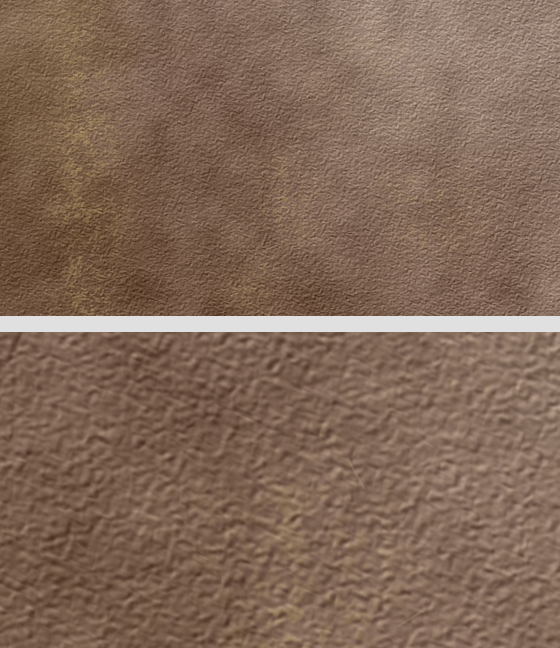
Top, the full canvas; bottom, a detail of the centre.
Write a Shadertoy shader that draws this texture.

```glsl
// Worn brown leather with a fine embossed grain, ochre rub marks and a soft sheen.

#define GRAIN_SCALE 165.0
#define GRAIN_DEPTH 0.225
#define RUB_STRENGTH 0.75
#define MOTTLE 0.13
#define SCRATCHES 7
#define DARK_BROWN vec3(0.425, 0.312, 0.236)
#define RED_BROWN vec3(0.488, 0.382, 0.322)
#define GREY_SHEEN vec3(0.605, 0.518, 0.465)
#define OLIVE vec3(0.500, 0.398, 0.285)
#define OCHRE vec3(0.640, 0.540, 0.350)

// Integer hash of a lattice point, from 0 to 1
float hash(vec2 cell) {
    uvec2 q = uvec2(ivec2(cell)) * uvec2(1597u, 3812u);
    uint n = (q.x ^ (q.y + 7919u)) * 40503u;
    n = (n ^ (n >> 15)) * 73471u;
    n = (n ^ (n >> 13)) * 60493u;
    return float((n ^ (n >> 16)) & 65535u) / 65535.0;
}

float noise(vec2 p) {
    vec2 i = floor(p), f = fract(p);
    f = f * f * (3.0 - 2.0 * f);
    return mix(mix(hash(i), hash(i + vec2(1, 0)), f.x),
               mix(hash(i + vec2(0, 1)), hash(i + vec2(1, 1)), f.x), f.y);
}

float fbm(vec2 p) {
    float sum = 0.0, amp = 0.5;
    for (int i = 0; i < 5; i++) {
        sum += amp * noise(p);
        p = mat2(1.6, 1.2, -1.2, 1.6) * p + 17.3;
        amp *= 0.5;
    }
    return sum;
}

// Height of the grain: small pebbles, slightly stretched along a shallow diagonal
float grainHeight(vec2 p) {
    vec2 q = mat2(0.92, 0.39, -0.39, 0.92) * p * GRAIN_SCALE;
    q.x *= 0.85;
    q += 0.5 * vec2(noise(q * 0.5 + 40.0), noise(q * 0.5 + 90.0));
    float pebbles = noise(q);
    float creases = 1.0 - abs(2.0 * noise(q * 0.6 + 23.0) - 1.0);
    return pebbles + 0.3 * noise(q * 1.5 + 7.0) - 0.35 * creases;
}

// Soft oval spot
float spot(vec2 p, vec2 center, vec2 radius) {
    vec2 d = (p - center) / radius;
    return exp(-dot(d, d));
}

// Thin, short, randomly placed scratch marks
float scratches(vec2 p, float aspect) {
    float mark = 0.0, soft = 0.7 / iResolution.y;
    for (int i = 0; i < SCRATCHES; i++) {
        float k = float(i);
        vec2 start = vec2(hash(vec2(k, 3)) * aspect, hash(vec2(k, 8)));
        float angle = 0.5 + 2.0 * hash(vec2(k, 14));
        vec2 dir = vec2(cos(angle), sin(angle));
        float len = mix(0.015, 0.05, hash(vec2(k, 21)));
        vec2 d = p - start;
        float dist = length(d - dir * clamp(dot(d, dir), 0.0, len));
        mark = max(mark, 1.0 - smoothstep(0.0005, 0.0012 + soft, dist));
    }
    return mark;
}

void mainImage(out vec4 fragColor, in vec2 fragCoord) {
    vec2 p = fragCoord / iResolution.y;
    float aspect = iResolution.x / iResolution.y;
    vec2 uv = vec2(p.x / aspect, p.y);
    float cloud = fbm(p * 3.2 + 5.0) - 0.48;
    float blotch = fbm(p * 12.0 + 31.0) - 0.48;

    // Broad tones: dark below and left, grey sheen toward the upper right
    float light = 0.55 * uv.x + 0.50 * uv.y + 0.30 * cloud;
    vec3 color = mix(DARK_BROWN, RED_BROWN, smoothstep(0.15, 0.52, light));
    color = mix(color, GREY_SHEEN, smoothstep(0.42, 0.95, light));
    float leftEdge = 1.0 - smoothstep(0.10, 0.27, uv.x + 0.25 * cloud);
    color = mix(color, OLIVE, 0.65 * leftEdge * smoothstep(-0.1, 0.9, uv.y));
    color += MOTTLE * (0.4 * cloud + blotch);

    // Rubbed areas: a strip at the left and patches in the lower middle
    float rub = 0.70 * spot(uv, vec2(0.15, 0.45), vec2(0.06, 0.9));
    rub += 0.45 * spot(uv, vec2(0.50, 0.37), vec2(0.07, 0.18));
    rub += 0.50 * spot(uv, vec2(0.77, 0.36), vec2(0.09, 0.16));
    rub += 0.45 * spot(uv, vec2(0.44, 0.08), vec2(0.05, 0.08));
    rub += 0.28 * spot(uv, vec2(0.66, 0.75), vec2(0.12, 0.22));
    rub = clamp(rub * (0.9 + 2.0 * blotch), 0.0, 1.0);

    // Grain lit from the upper left
    vec2 toLight = vec2(-0.45, 0.85) * 0.6 / GRAIN_SCALE;
    float height = grainHeight(p);
    float relief = height - grainHeight(p + toLight);
    float shade = GRAIN_DEPTH * mix(0.85, 1.15, uv.x) * relief;

    // Ochre gathers as dry flecks on the raised grain
    float dry = fbm(p * vec2(75.0, 60.0) + 11.0);
    float fleck = smoothstep(0.55, 0.85, 0.35 * height + dry);
    color = mix(color, OCHRE, RUB_STRENGTH * rub * (0.1 + 0.9 * fleck));
    color += shade * vec3(1.0, 0.97, 0.92);
    color = mix(color, vec3(0.66, 0.58, 0.46), 0.35 * scratches(p, aspect));

    fragColor = vec4(clamp(color, 0.0, 1.0), 1.0);
}
```
